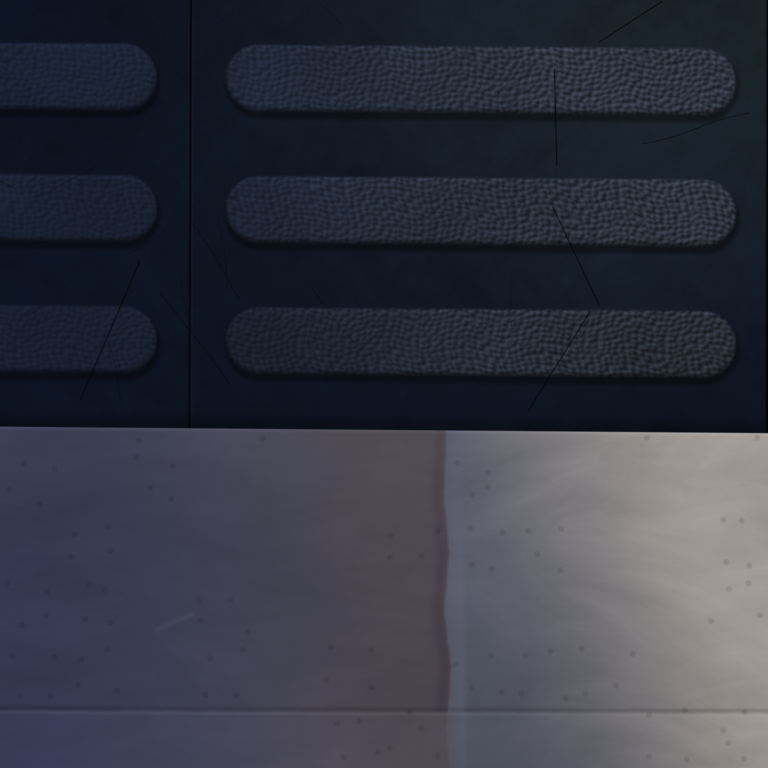
Give the GLSL for this texture, as a Shadertoy shader.

```glsl
#define BAR_RADIUS 0.0435
#define BAR_SPACING 0.171
#define TOP_BAR_Y 0.901
#define BAR_TILT 0.008
#define PANEL_SEAM_X 0.2475
#define LEDGE_Y 0.4445
#define LEDGE_TILT 0.0085
#define GRAIN_SCALE 115.0
#define SCRATCH_COUNT 18
#define JOINT_X 0.594
#define JOINT_Y 0.0725

vec2 hash2(vec2 p) {
    vec3 q = fract(p.xyx * vec3(0.1031, 0.103, 0.0973));
    q += dot(q, q.yzx + 33.33);
    return fract((q.xx + q.yz) * q.zy);
}

// Warped sine layers, roughly -1 to 1
float mottle(vec2 p) {
    float sum = 0.0, amplitude = 0.5;
    for (int i = 0; i < 6; i++) {
        p += 0.6 * sin(p.yx * 1.3 + float(i));
        sum += amplitude * sin(p.x) * sin(p.y + 1.7);
        p = mat2(1.5, 1.1, -1.1, 1.5) * p + 2.3;
        amplitude *= 0.62;
    }
    return sum;
}

// Distance to the nearest cell centre
float cellular(vec2 p) {
    vec2 cell = floor(p), local = fract(p);
    float nearest = 2.0;
    for (int y = -1; y <= 1; y++)
        for (int x = -1; x <= 1; x++) {
            vec2 offset = vec2(x, y);
            vec2 centre = offset + 0.5 + 0.65 * (hash2(cell + offset) - 0.5);
            nearest = min(nearest, length(centre - local));
        }
    return nearest;
}

float segmentDistance(vec2 p, vec2 a, vec2 b) {
    vec2 pa = p - a, ba = b - a;
    return length(pa - ba * clamp(dot(pa, ba) / dot(ba, ba), 0.0, 1.0));
}

float barDistance(vec2 p) {
    float drop = TOP_BAR_Y - BAR_TILT * p.x - p.y;
    float dy = drop - BAR_SPACING * clamp(round(drop / BAR_SPACING), 0.0, 2.0);
    float rightDx = max(abs(p.x - 0.626) - 0.289, 0.0);
    float leftDx = max(p.x - 0.161, 0.0);
    return length(vec2(min(rightDx, leftDx), dy)) - BAR_RADIUS;
}

float line(float d, float width, float px) {
    return 1.0 - smoothstep(width - px, width + px, abs(d));
}

float scratches(vec2 p, float px) {
    float mark = 0.0;
    for (int i = 0; i < SCRATCH_COUNT; i++) {
        vec2 seed = vec2(float(i) * 7.3 + 2.0, 19.0);
        vec2 start = vec2(0.0, 0.46) + vec2(1.0, 0.52) * hash2(seed);
        vec2 shape = hash2(seed + 41.0);
        float angle = 0.2 + 2.7 * shape.x;
        vec2 end = start + (0.04 + 0.12 * shape.y) * vec2(cos(angle), sin(angle));
        float d = segmentDistance(p + 0.002 * sin(p.yx * 45.0), start, end);
        mark = max(mark, line(d, 0.0004, px) * (0.2 + 0.35 * shape.y));
    }
    // Deeper cuts
    float d = segmentDistance(p, vec2(0.78, 0.945), vec2(0.862, 0.998));
    d = min(d, segmentDistance(p, vec2(0.688, 0.465), vec2(0.768, 0.594)));
    d = min(d, segmentDistance(p, vec2(0.72, 0.73), vec2(0.78, 0.603)));
    d = min(d, segmentDistance(p, vec2(0.722, 0.91), vec2(0.725, 0.785)));
    d = min(d, segmentDistance(p, vec2(0.105, 0.48), vec2(0.182, 0.66)));
    return max(mark, 0.65 * line(d, 0.0007, px));
}

vec3 darkPanel(vec2 p, float px) {
    float light = smoothstep(0.0, 0.9, p.x) * smoothstep(0.3, 0.95, p.y);
    vec3 col = mix(vec3(0.048, 0.073, 0.125), vec3(0.105, 0.137, 0.168), light);
    col *= 1.0 + 0.12 * mottle(p * 9.0) + 0.08 * mottle(p * 70.0);

    // Raised bars with pebbled grain
    float d = barDistance(p);
    float shadow = barDistance(p + vec2(-0.002, 0.007));
    col *= 1.0 - 0.35 * (1.0 - smoothstep(-0.002, 0.007, shadow));
    vec2 g = p * GRAIN_SCALE * vec2(1.0, 1.25) + 0.5 * sin(p.yx * 60.0);
    float relief = cellular(g + vec2(-0.2, 0.25)) - cellular(g - vec2(-0.2, 0.25));
    float gloss = smoothstep(0.05, 0.85, p.x);
    vec3 bar = mix(vec3(0.095, 0.122, 0.185), vec3(0.165, 0.19, 0.225), gloss);
    bar *= 0.92 + 0.16 * smoothstep(0.45, 0.9, p.y) + 0.1 * mottle(p * 12.0);
    bar *= 1.0 + relief * mix(0.25, 0.65, gloss);
    float slope = (barDistance(p + vec2(0.0, 0.002)) - d) / 0.002;
    float rim = smoothstep(-0.008, -0.001, d);
    bar *= 1.0 + rim * (0.25 * slope - 0.1);
    col = mix(col, bar, 1.0 - smoothstep(-0.002 - px, 0.001 + px, d));

    // Seams and wear
    float seam = p.x - PANEL_SEAM_X - 0.004 * (p.y - 0.7);
    col *= 1.0 - 0.8 * line(seam, 0.0011, px);
    col += vec3(0.018, 0.022, 0.028) * line(seam - 0.003, 0.0008, px);
    col *= 1.0 - 0.8 * smoothstep(0.996, 0.999, p.x + 0.002 * (0.7 - p.y));
    return col * (1.0 - scratches(p, px));
}

vec3 paleTiles(vec2 p, float px) {
    float cloud = mottle(p * vec2(7.0, 10.0) + 3.0);
    float streak = mottle(p * vec2(18.0, 65.0));
    vec3 left = mix(vec3(0.205, 0.22, 0.315), vec3(0.275, 0.27, 0.325), smoothstep(0.0, 0.5, p.x));
    left += vec3(0.025, 0.025, 0.02) * smoothstep(0.25, 0.44, p.y);
    left += vec3(0.016, 0.0, -0.018) * smoothstep(0.3, 0.58, p.x + 0.1 * cloud);

    // Warm light from the right
    float glow = smoothstep(0.59, 0.98, p.x + 0.25 * (p.y - 0.22) + 0.025 * cloud);
    vec3 right = mix(vec3(0.325, 0.335, 0.39), vec3(0.635, 0.605, 0.58), glow);
    right *= 1.0 - 0.1 * smoothstep(0.2, 0.0, p.y);
    float wobble = 0.0025 * sin(p.y * 38.0) + 0.002 * mottle(vec2(4.0, p.y * 50.0));
    float x = p.x - JOINT_X - 0.012 * (0.2 - p.y);
    vec3 col = mix(left, right, smoothstep(-0.012, 0.012, x));

    // Vertical joint, with a stained left edge
    float upper = smoothstep(JOINT_Y - 0.003, JOINT_Y + 0.003, p.y);
    float joint = smoothstep(-0.014, -0.009, x + wobble) * (1.0 - smoothstep(0.005, 0.016, x));
    col = mix(col, vec3(0.355, 0.365, 0.43), joint * mix(0.35, 0.75, upper));
    col -= vec3(0.025, 0.03, 0.035) * upper * exp(-pow((x + wobble + 0.02) / 0.008, 2.0));

    // Horizontal joint and lower course
    float y = p.y - JOINT_Y + 0.004 * p.x + 0.0008 * mottle(vec2(p.x * 40.0, 2.0));
    col *= mix(1.06, 1.0, smoothstep(-0.006, 0.002, y));
    col += 0.045 * exp(-pow(y / 0.0025, 2.0));
    col *= 1.0 - 0.13 * exp(-pow((y - 0.006) / 0.003, 2.0));

    // Brushed stains and specks
    col *= 1.0 + 0.055 * cloud + 0.035 * streak;
    float speck = 1.0 - smoothstep(0.05, 0.13, cellular(p * 24.0));
    col *= 1.0 - 0.1 * speck * step(0.6, hash2(floor(p * 12.0)).x);
    float scuff = segmentDistance(p, vec2(0.205, 0.18), vec2(0.25, 0.2));
    return col + 0.025 * exp(-scuff * scuff / 0.00001);
}

void mainImage(out vec4 fragColor, in vec2 fragCoord) {
    vec2 p = fragCoord / iResolution.xy;
    float px = 1.0 / iResolution.y;
    float ledge = p.y - LEDGE_Y + LEDGE_TILT * p.x;
    vec3 tiles = paleTiles(p, px) + 0.045 * smoothstep(-0.006, 0.0, ledge);
    vec3 panel = darkPanel(p, px) * mix(0.7, 1.0, smoothstep(0.0, 0.025, ledge));
    vec3 col = mix(tiles, panel, smoothstep(-px, px, ledge));
    fragColor = vec4(clamp(col, 0.0, 1.0), 1.0);
}
```
